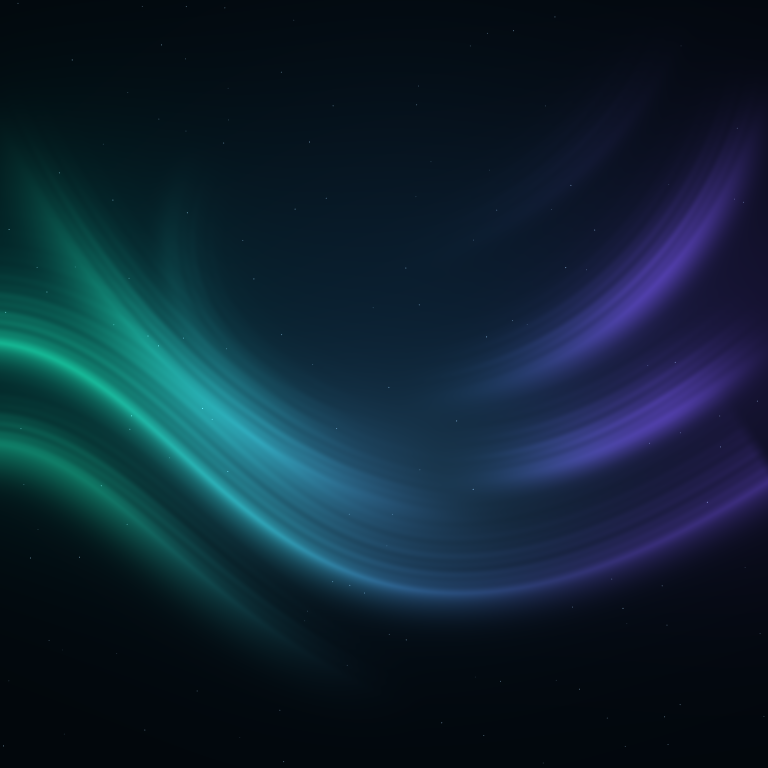
Give the GLSL for this background, as a three.js fragment shader.

```glsl
// Aurora ribbons sweeping through a dark night sky.
// Each ribbon is a cubic Bezier curve; the signed distance to it shapes a crisp
// lower edge, a soft upper veil and fine streaks. Wide glows and stars fill the sky.

varying vec2 vUv;

#define GREEN vec3(0.09, 0.74, 0.54)
#define TEAL vec3(0.17, 0.70, 0.70)
#define BLUE vec3(0.25, 0.45, 0.72)
#define VIOLET vec3(0.46, 0.30, 0.90)
#define NIGHT vec3(0.006, 0.026, 0.044)
#define STREAK_DEPTH 0.13
#define STREAK_FREQ 230.0
#define CORE_WIDTH 0.007
#define STAR_CELLS 56.0
#define STAR_SHARE 0.05
#define STAR_SIZE 0.0014

float hash(vec2 p) {
  vec3 q = fract(vec3(p.xyx) * 0.1031);
  q += dot(q, q.yzx + 33.33);
  return fract((q.x + q.y) * q.z);
}

vec2 bezier(vec2 a, vec2 b, vec2 c, vec2 d, float t) {
  float s = 1.0 - t;
  return s * s * s * a + 3.0 * s * s * t * b + 3.0 * s * t * t * c + t * t * t * d;
}

// Returns signed distance (positive above a rightward curve) and curve parameter.
vec2 curveDistance(vec2 p, vec2 a, vec2 b, vec2 c, vec2 d) {
  float t = 0.0;
  float nearest = 1e5;
  for (int i = 0; i <= 16; i++) {
    float s = float(i) / 16.0;
    vec2 offset = bezier(a, b, c, d, s) - p;
    float dist = dot(offset, offset);
    if (dist < nearest) { nearest = dist; t = s; }
  }
  vec2 tangent, offset;
  for (int i = 0; i < 4; i++) {
    float s = 1.0 - t;
    offset = bezier(a, b, c, d, t) - p;
    tangent = 3.0 * (s * s * (b - a) + 2.0 * s * t * (c - b) + t * t * (d - c));
    vec2 bend = 6.0 * (s * (c - 2.0 * b + a) + t * (d - 2.0 * c + b));
    float speed = dot(tangent, tangent);
    float slope = max(speed + dot(offset, bend), 0.3 * speed);
    t = clamp(t - dot(offset, tangent) / slope, 0.0, 1.0);
  }
  offset = p - bezier(a, b, c, d, t);
  float side = tangent.x * offset.y - tangent.y * offset.x;
  return vec2(length(offset) * (side < 0.0 ? -1.0 : 1.0), t);
}

// widths: lower and upper falloff; span: end of fade-in and start of fade-out.
float ribbon(vec2 curve, vec2 widths, vec2 span, float body, float core) {
  float d = curve.x;
  float t = curve.y;
  float width = mix(widths.x, widths.y, smoothstep(-0.012, 0.012, d));
  float veil = 0.75 * exp(-d * d / (width * width)) + 0.25 * exp(-abs(d) / width);
  float streaks = sin(d * STREAK_FREQ + 4.0 * t) + 0.6 * sin(d * STREAK_FREQ * 2.3 - 7.0 * t);
  veil *= 1.0 + STREAK_DEPTH * streaks * smoothstep(-0.01, 0.03, d);
  float line = exp(-sqrt(d * d + 0.000006) / CORE_WIDTH);
  float fade = smoothstep(0.0, span.x, t) * (1.0 - smoothstep(span.y, 1.0, t));
  return fade * (body * veil + core * line);
}

vec3 auroraHue(float x) {
  vec3 hue = mix(GREEN, TEAL, smoothstep(0.08, 0.34, x));
  hue = mix(hue, BLUE, smoothstep(0.28, 0.60, x));
  return mix(hue, VIOLET, smoothstep(0.55, 0.86, x));
}

float glow(vec2 p, vec2 center, vec2 radius) {
  vec2 q = (p - center) / radius;
  return exp(-dot(q, q));
}

float stars(vec2 p) {
  vec2 cell = floor(p * STAR_CELLS);
  vec2 jitter = 0.2 + 0.6 * vec2(hash(cell + 7.0), hash(cell + 19.0));
  float dist = length(p - (cell + jitter) / STAR_CELLS);
  float lit = step(1.0 - STAR_SHARE, hash(cell));
  return lit * (0.1 + 0.4 * hash(cell + 41.0)) * (1.0 - smoothstep(0.0, STAR_SIZE, dist));
}

void main() {
  vec2 p = vUv;

  // Wide sky glows
  vec3 color = NIGHT;
  color += vec3(0.030, 0.085, 0.130) * glow(p, vec2(0.52, 0.57), vec2(0.36, 0.33));
  color += vec3(0.000, 0.110, 0.100) * glow(p, vec2(0.05, 0.60), vec2(0.24, 0.24));
  color += vec3(0.070, 0.030, 0.125) * glow(p, vec2(1.00, 0.56), vec2(0.26, 0.28));

  // Main ribbon, also the floor of the glowing bowl
  vec2 mainCurve = curveDistance(p, vec2(-0.02, 0.555), vec2(0.28, 0.54), vec2(0.36, -0.045), vec2(1.02, 0.385));
  float bowl = glow(p, vec2(0.48, 0.36), vec2(0.27, 0.15)) * smoothstep(-0.09, 0.06, mainCurve.x);
  color += vec3(0.065, 0.120, 0.150) * bowl;
  float dimming = mix(1.0, 0.52, smoothstep(0.25, 0.75, p.x));
  float light = dimming * ribbon(mainCurve, vec2(0.032, 0.068), vec2(0.01, 0.99), 0.43, 0.45);

  // Green ribbons: lower left, then the upper teal sweep
  vec2 curve = curveDistance(p, vec2(-0.02, 0.422), vec2(0.15, 0.42), vec2(0.27, 0.17), vec2(0.56, 0.07));
  light += ribbon(curve, vec2(0.040, 0.045), vec2(0.01, 0.25), 0.42, 0.15);
  curve = curveDistance(p, vec2(-0.03, 0.90), vec2(0.10, 0.59), vec2(0.36, 0.31), vec2(0.68, 0.322));
  light += ribbon(curve, vec2(0.038, 0.050), vec2(0.55, 0.50), 0.56, 0.10);

  // Violet ribbons on the right
  curve = curveDistance(p, vec2(0.50, 0.475), vec2(0.72, 0.475), vec2(0.95, 0.64), vec2(1.01, 0.93));
  light += ribbon(curve, vec2(0.026, 0.050), vec2(0.55, 0.58), 0.48, 0.05);
  curve = curveDistance(p, vec2(0.55, 0.373), vec2(0.72, 0.368), vec2(0.86, 0.43), vec2(1.04, 0.58));
  light += ribbon(curve, vec2(0.022, 0.058), vec2(0.50, 0.65), 0.47, 0.05);

  // Faint outer arcs
  curve = curveDistance(p, vec2(0.48, 0.63), vec2(0.68, 0.70), vec2(0.83, 0.80), vec2(0.90, 1.00));
  light += ribbon(curve, vec2(0.018, 0.055), vec2(0.60, 0.55), 0.08, 0.0);
  curve = curveDistance(p, vec2(0.27, 0.83), vec2(0.15, 0.66), vec2(0.24, 0.42), vec2(0.66, 0.40));
  light += ribbon(curve, vec2(0.020, 0.045), vec2(0.45, 0.55), 0.13, 0.0);

  color += auroraHue(p.x) * light;
  color += vec3(0.65, 0.80, 0.90) * stars(p);
  gl_FragColor = vec4(clamp(color, 0.0, 1.0), 1.0);
}
```
